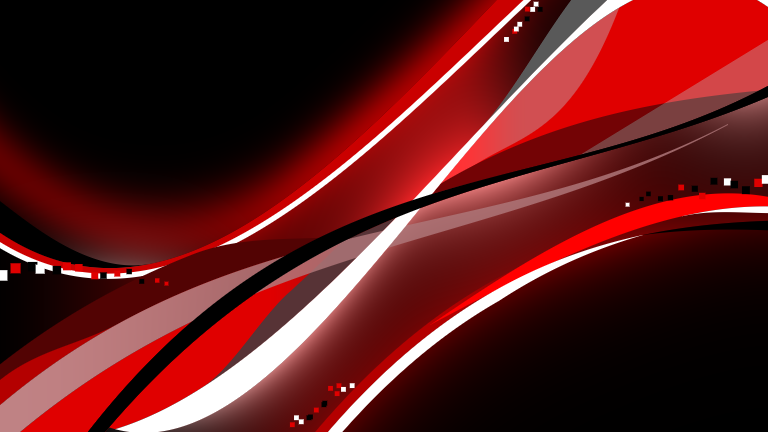
Give the GLSL for this background, as a WebGL 1 fragment shader.

```glsl
precision highp float;
// Glossy red, black and white ribbons sweeping diagonally over a dark glowing field.
uniform vec2 u_resolution;

const vec3 RED = vec3(.88, 0., 0.);
const vec3 MAROON = vec3(.32, .01, .01);
const vec3 PINK = vec3(.82, .31, .32);
const vec3 WHITE = vec3(1.);
const vec3 BLACK = vec3(0.);

float hash(float n) { return fract(sin(n * 91.37) * 4375.85); }
float ramp(float a, float b, float x) { return smoothstep(a, b, x); }
float bell(float x, float mid, float width) {
  float t = (x - mid) / width;
  return exp(-t * t);
}

// Cubic through four knots
float curve(float x, vec4 k, vec4 v) {
  vec4 d = x - k;
  return v.x * d.y * d.z * d.w / ((k.x - k.y) * (k.x - k.z) * (k.x - k.w))
       + v.y * d.x * d.z * d.w / ((k.y - k.x) * (k.y - k.z) * (k.y - k.w))
       + v.z * d.x * d.y * d.w / ((k.z - k.x) * (k.z - k.y) * (k.z - k.w))
       + v.w * d.x * d.y * d.z / ((k.w - k.x) * (k.w - k.y) * (k.w - k.z));
}

// Approximate signed distance to the cubic, positive above it
float side(vec2 p, vec4 k, vec4 v) {
  float y = curve(p.x, k, v);
  float slope = (curve(p.x + .02, k, v) - y) / .02;
  return (p.y - y) / sqrt(1. + slope * slope);
}

float cover(float d, float px) { return clamp(d / px + .5, 0., 1.); }

// Area below one edge and above another
float band(float top, float low, float px) { return cover(-top, px) * cover(low, px); }

// Scattered squares whose size changes along a line
vec3 trail(vec3 col, vec2 p, vec2 a, vec2 b, vec2 size, float seed, float px) {
  for (int i = 0; i < 14; i++) {
    float n = float(i), t = n / 13.;
    vec2 jitter = vec2(hash(n + seed), hash(n * 3.1 + seed)) - .5;
    vec2 q = abs(p - mix(a, b, t) - jitter * vec2(.12, .3));
    float pick = hash(n * 5.7 + seed);
    vec3 tint = pick < .33 ? WHITE : (pick < .67 ? RED : BLACK);
    col = mix(col, tint, cover(mix(size.x, size.y, t) - max(q.x, q.y), px));
  }
  return col;
}

void main() {
  vec2 p = gl_FragCoord.xy / u_resolution * vec2(16., 9.);
  float px = 9. / u_resolution.y, x = p.x;

  // Ribbon edges
  float swoop = side(p, vec4(0., 2.29, 6.25, 10.98), vec4(3.9, 3.25, 4.83, 9.));
  float rim = side(p, vec4(0., 2.5, 6.25, 10.35), vec4(4.15, 3.42, 5.1, 9.));
  float sTop = side(p, vec4(2.19, 5.6, 9.3, 12.65), vec4(0., 1.95, 5.57, 9.));
  float sLow = side(p, vec4(3.29, 6.4, 9.6, 13.19), vec4(0., 1.95, 5.68, 9.));
  float inkTop = side(p, vec4(1.83, 6.04, 11.25, 16.), vec4(0., 3.73, 5.56, 7.21));
  float inkLow = side(p, vec4(2.19, 6.73, 11.25, 16.), vec4(0., 3.75, 5.46, 6.98));
  float veilTop = side(p, vec4(0., 4.17, 10., 15.17), vec4(.56, 3.06, 4.65, 6.42));
  float veilLow = side(p, vec4(.42, 3.5, 10.8, 15.17), vec4(0., 2.05, 4.65, 6.4));
  float crestTop = side(p, vec4(8.96, 10.63, 12.7, 16.), vec4(2.23, 3.33, 4.42, 4.9));
  float crestLow = side(p, vec4(8.96, 10.83, 13.33, 16.), vec4(2.23, 3.2, 4.25, 4.7));
  float arc = side(p, vec4(6.83, 8.75, 11.9, 16.), vec4(0., 1.88, 3.68, 4.4));
  float shade = side(p, vec4(8.96, 11.04, 13.33, 16.), vec4(5.04, 6.08, 6.75, 7.13));
  float sheen = side(p, vec4(9.17, 10.83, 12.29, 12.96), vec4(4.94, 6.08, 7.54, 9.));

  // Central field
  vec3 col = MAROON * ramp(-.5, 4.5, x) * (1. - .8 * ramp(9.5, 11.5, x));
  col += vec3(.6, .13, .14) * bell(x, 8.7, 1.9) * exp(-abs(sTop) / .9);
  col.r += .25 * exp(-abs(swoop) / .4) * ramp(2., 5., x);

  // Glow above the swoop, with a pale bowl at the left
  vec3 haze = vec3(mix(.38, .68, ramp(3., 8., x)), 0., 0.);
  haze *= bell(swoop, mix(1.5, .2, ramp(0., 6., x)), .75);
  haze += vec3(.5, .44, .44) * exp(-max(swoop, 0.) / .4) * bell(x, 2.3, 1.3);
  col = mix(col, haze, cover(swoop, px));
  col = mix(col, BLACK, band(rim - .55 * ramp(3.2, 0., x), rim, px));
  col = mix(col, RED * .9, band(rim, swoop, px));
  col = mix(col, WHITE, band(swoop - .05, swoop + .06, px));

  // Red panel at the upper right
  float corner = cover(5.77 + (x - 12.08) * .612 - p.y, px);
  vec3 panel = mix(RED, PINK, corner * .9);
  vec3 gloss = mix(vec3(1., .2, .21), PINK, ramp(9.5, 11., x));
  panel = mix(panel, gloss, cover(sheen, px));
  vec3 dusk = mix(vec3(.45, .01, .02), vec3(.48, .25, .25), corner);
  panel = mix(panel, dusk, cover(-shade, px));
  col = mix(col, panel, band(sLow, inkTop, px) * step(8., x));

  // Red folds at the lower left
  col = mix(col, MAROON, band(veilTop - .65 * (1. - ramp(4., 8., x)), veilTop, px));
  col = mix(col, RED * .8, band(veilTop - .4 * (1. - ramp(0., 2.5, x)), veilTop, px));
  col = mix(col, RED, band(veilLow, inkTop, px));
  vec3 fold = mix(RED, vec3(.5, .06, .07), ramp(5.5, 8., x));
  fold = mix(fold, vec3(.34, .2, .21), cover(.45 * ramp(4.2, 6., x) - sTop, px));
  col = mix(col, fold, band(inkLow, sTop, px));

  // Lower right field with pale light along the ribbons
  vec3 field = MAROON * .85 * ramp(2.5, 7., x) * (1. - .5 * ramp(12., 15.5, x));
  float spots = bell(x, 10.2, 2.1) + .9 * bell(x, 16.3, 1.7);
  field += vec3(.58, .44, .44) * spots * exp(-abs(inkLow) / .65);
  field += vec3(.55, .46, .46) * exp(-abs(sLow) / .4) * bell(x, 6., 2.7);
  field.r += .22 * exp(-abs(arc) / .6);
  float under = .42 * exp(min(arc, 0.) / .8) * (1. - .4 * ramp(12., 16., x));
  field = mix(field, vec3(under, 0., 0.), cover(-arc, px));
  col = mix(col, field, cover(-sLow, px) * cover(-inkLow, px) * step(2.2, x));

  // Lower arc: red crest, white line, black tail
  col = mix(col, RED * .8, band(arc - .2, arc, px) * (1. - ramp(9., 11.5, x)));
  col = mix(col, vec3(1., 0., 0.), band(crestTop, crestLow, px) * step(8.96, x));
  float glint = .14 * ramp(14.2, 16., x);
  col = mix(col, WHITE, band(crestLow, crestLow + glint, px) * step(14.2, x));
  float taper = .23 * min(abs(x - 13.4) / 3., 1.);
  col = mix(col, x < 13.4 ? WHITE : BLACK, band(arc, arc + taper, px));

  // Veil, grey flank, white ribbon, black ribbon
  vec3 veil = mix(vec3(.88, .6, .61), vec3(.68, .46, .47), ramp(0., 7., x));
  col = mix(col, veil, band(veilTop, veilLow, px) * step(x, 15.17) * .85);
  float flank = band(sTop - .6 * ramp(10., 12.5, x), sTop, px);
  col = mix(col, vec3(.35), flank * step(10., x));
  col = mix(col, WHITE, band(sTop, sLow, px) * step(2.1, x));
  col = mix(col, BLACK, band(inkTop, inkLow, px));

  // Square trails
  col = trail(col, p, vec2(.1, 3.4), vec2(3.5, 3.2), vec2(.11, .04), 1., px);
  col = trail(col, p, vec2(10.6, 8.3), vec2(11.7, 9.3), vec2(.05), 4., px);
  col = trail(col, p, vec2(13.1, 4.8), vec2(16., 5.25), vec2(.04, .09), 7., px);
  col = trail(col, p, vec2(6., 0.), vec2(7.3, 1.1), vec2(.05), 9., px);
  gl_FragColor = vec4(col, 1.);
}
```
